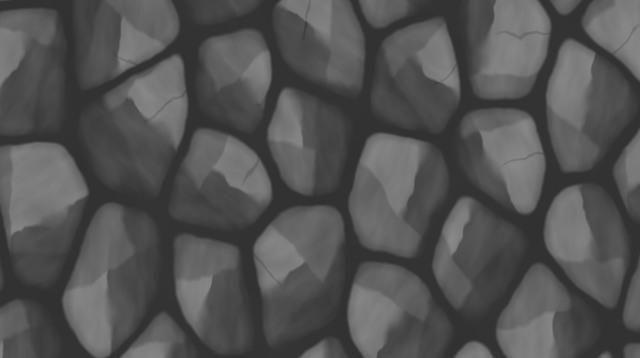
This texture is drawn by a WebGL 1 fragment shader. Its source:

```glsl
precision highp float;
// Hand-painted grey stone wall: tall rounded stones set in dark mortar.
// Stretched cellular noise gives the stones, random half-planes cut each one
// into light and dark facets, and layered sines add the brush strokes.

uniform vec2 u_resolution;

const vec2  GRID     = vec2(4.05, 2.95); // stones per canvas height
const vec2  JITTER   = vec2(0.72, 0.62); // scatter of the stone centres
const float STAGGER  = 0.46;             // shift between columns
const float GAP      = 0.014;            // half width of the mortar
const float EDGE     = 0.006;            // softness of the outlines
const float ROUNDING = 62.0;             // lower is rounder
const float WOBBLE   = 0.007;            // unevenness of the outlines

const float MORTAR = 0.198;
const float SHADE  = 0.255;
const float DARK   = 0.305;
const float MID    = 0.385;
const float LIGHT  = 0.490;

vec2 hash2(vec2 p) {
  vec2 k = vec2(dot(p, vec2(127.1, 311.7)), dot(p, vec2(269.5, 183.3)));
  return fract(sin(k) * 43758.545);
}

// Stone centre, in grid units
vec2 site(vec2 id) {
  float column = mod(id.x, 2.0) - 0.5;
  return id + 0.5 + JITTER * (hash2(id) - 0.5) + vec2(0.0, STAGGER * column);
}

// Layered, turned and bent sines, about -1 to 1
float strokes(vec2 p, float seed) {
  float sum = 0.0, amp = 0.5;
  for (int i = 0; i < 4; i++) {
    sum += amp * sin(p.x + seed + 1.6 * sin(p.y + seed * 1.7));
    p = mat2(0.8, 0.6, -0.6, 0.8) * p * 1.8 + 1.3;
    amp *= 0.55;
  }
  return sum;
}

vec2 nearestStone(vec2 g) {
  vec2 base = floor(g), best = base;
  float nearest = 9.0;
  for (int y = -2; y <= 2; y++) {
    for (int x = -2; x <= 2; x++) {
      vec2 id = base + vec2(float(x), float(y));
      vec2 r = site(id) - g;
      float d = dot(r, r);
      if (d < nearest) { nearest = d; best = id; }
    }
  }
  return best;
}

// Smooth minimum of the distances to all borders, in canvas heights
float borderDistance(vec2 g, vec2 id) {
  vec2 centre = site(id);
  float sum = 0.0;
  for (int y = -2; y <= 2; y++) {
    for (int x = -2; x <= 2; x++) {
      vec2 other = site(id + vec2(float(x), float(y)));
      vec2 across = other - centre;
      if (dot(across, across) > 0.0001) {
        float d = dot(0.5 * (centre + other) - g, across) / length(across * GRID);
        sum += exp(-ROUNDING * d);
      }
    }
  }
  return -log(sum) / ROUNDING;
}

// Painted tone of one stone; q is the place within it, about -0.5 to 0.5
float stoneTone(vec2 q, vec2 id) {
  vec2 pick = hash2(id + 17.3), vary = hash2(id + 41.9);
  float seed = 20.0 * vary.x;

  // Light comes mostly from the upper left
  float angle = mix(1.9, 3.8, pick.x);
  vec2 lit = vec2(cos(angle), sin(angle));
  if (pick.y > 0.72) lit.x = -lit.x;
  vec2 ridge = vec2(-lit.y, lit.x) * (vary.y > 0.5 ? 1.0 : -1.0);
  vec2 along = vec2(dot(q, lit), dot(q, ridge));

  float bend = strokes(q * 7.0, seed);
  float blend = 0.5 + 0.5 * sin(along.y * 8.0 + seed);
  float soft = mix(0.015, 0.11, blend * blend);

  // Facets: light face, sloping mid face, shaded far side
  float face = along.x - mix(-0.10, 0.14, vary.x) + 0.045 * bend;
  float slope = along.y + 0.35 * along.x - 0.20 + 0.035 * bend;
  float far = -along.x + 0.3 * along.y - 0.27 + 0.04 * bend;
  float tone = mix(DARK, LIGHT, smoothstep(-soft, soft, face));
  tone = mix(tone, MID, 0.85 * smoothstep(-0.02, 0.03, slope));
  tone = mix(tone, SHADE, 0.8 * smoothstep(-0.03, 0.05, far));

  // Broad smudges and strokes drawn out along the ridge
  tone += 0.030 * strokes(q * 5.0 + 3.0, seed + 2.0);
  tone += 0.022 * strokes(along * vec2(17.0, 5.0), seed + 5.0);

  // A thin fading crease on some stones
  float crease = abs(along.y + 0.4 * along.x + 0.12 + 0.05 * bend);
  float shown = step(0.55, pick.y) * smoothstep(-0.1, 0.1, along.x);
  return tone - 0.07 * shown * (1.0 - smoothstep(0.004, 0.022, crease));
}

void main() {
  vec2 p = gl_FragCoord.xy / u_resolution.y;
  p += WOBBLE * vec2(strokes(p.yx * 19.0, 1.0), strokes(p * 19.0, 4.0));
  vec2 g = p * GRID;
  vec2 id = nearestStone(g);

  float gap = GAP + 0.005 * strokes(p * 9.0, 7.0);
  float depth = borderDistance(g, id) - gap;
  float tone = stoneTone(g - site(id), id);
  tone *= mix(0.84, 1.0, smoothstep(0.0, 0.028, depth)); // worn dark rim
  float mortar = MORTAR + 0.006 * strokes(p * 8.0, 3.0);
  tone = mix(mortar, clamp(tone, 0.21, 0.53), smoothstep(-EDGE, EDGE, depth));
  gl_FragColor = vec4(vec3(tone), 1.0);
}
```
